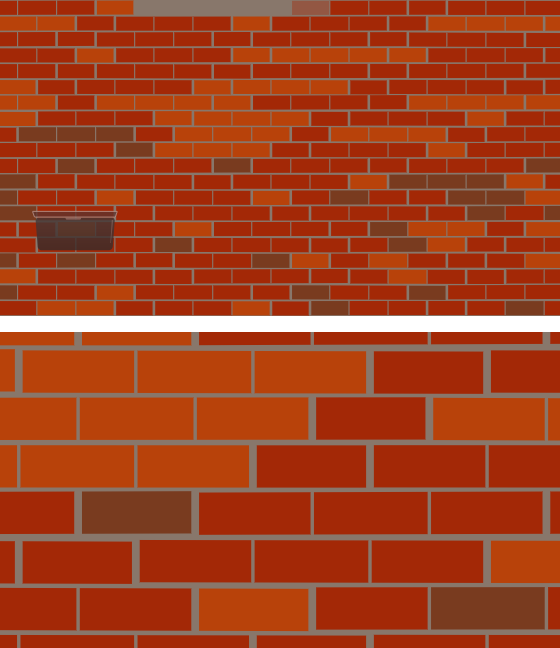
Top, the full canvas; bottom, a detail of the centre.
A Shadertoy shader for this texture:

```glsl
// A flat brick wall in running bond, 20 courses high, with a translucent tray hung low on the left.
// Bricks come from a staggered grid; a hash colours them in runs of three or singly,
// and distance functions cut the uneven joints and the tray.

const vec3 RED = vec3(0.64, 0.157, 0.025);
const vec3 ORANGE = vec3(0.72, 0.26, 0.04);
const vec3 BROWN = vec3(0.475, 0.23, 0.122);
const vec3 MORTAR = vec3(0.535, 0.465, 0.418);

float hash(vec2 p) {
    vec3 q = fract(vec3(p.xyx) * 0.1031);
    q += dot(q, q.yzx + 33.33);
    return fract((q.x + q.y) * q.z);
}

// Coverage of a shape from its signed distance, one pixel soft
float cover(float d) {
    return clamp(0.5 - d * iResolution.y, 0.0, 1.0);
}

// Rounded box whose half width grows with height by the given slope
float taperedBox(vec2 p, vec2 halfSize, float slope, float radius) {
    halfSize.x += slope * p.y;
    vec2 q = abs(p) - halfSize + radius;
    return length(max(q, 0.0)) + min(max(q.x, q.y), 0.0) - radius;
}

vec3 brickColour(float column, float row, float runStart, float slot) {
    // Top course: one orange brick, a missing stretch and a faded brick
    if (row > 18.5) {
        if (column == 2.0) return ORANGE;
        if (column > 2.5 && column < 6.5) return MORTAR;
        return column == 7.0 ? mix(RED, MORTAR, 0.6) : RED;
    }
    // Upper courses share a tint along runs of three; lower ones vary singly
    bool inRun = row > 7.5 && slot < 2.5;
    float h = hash(vec2(inRun ? runStart : column, row) + 17.0);
    float brownShare = row > 13.5 ? 0.0 : row > 7.5 ? 0.23 : 0.15;
    float orangeShare = row > 7.5 ? 0.24 : 0.14;
    if (h < brownShare) return BROWN;
    return h < brownShare + orangeShare ? ORANGE : RED;
}

vec3 wall(vec2 p) {
    const float brickWidth = 0.1235;
    float row = floor(p.y * 20.0);
    float x = (p.x - (mod(row, 2.0) > 0.5 ? 0.0556 : 0.1165)) / brickWidth;
    float column = floor(x);
    vec2 f = vec2(x - column, p.y * 20.0 - row);

    // Every fourth brick stands alone between runs of three
    float shift = floor(4.0 * hash(vec2(row, 5.0)));
    float slot = mod(column + shift, 4.0);
    float runStart = column - slot;

    // Joints are thin inside a run and wide at its ends
    float leftJoint = slot == 1.0 || slot == 2.0 ? 0.0018 : 0.0041;
    float rightJoint = slot < 1.5 ? 0.0018 : 0.0041;
    float sides = min(f.x * brickWidth - leftJoint, (1.0 - f.x) * brickWidth - rightJoint);

    // Each run sits slightly off level
    float lean = hash(vec2(runStart, row) + 41.0) - 0.5;
    f.y += lean * (0.03 + 0.02 * (slot + f.x - 1.5));
    float beds = min(f.y, 1.0 - f.y) / 20.0 - 0.0027;

    vec3 brick = brickColour(column, row, runStart, slot);
    return mix(MORTAR, brick, cover(-min(sides, beds)));
}

vec3 addTray(vec3 colour, vec2 p) {
    // Smoky body with a darker foot
    float body = taperedBox(p - vec2(0.238, 0.260), vec2(0.122, 0.052), 0.077, 0.012);
    vec3 smoke = vec3(0.25, 0.2, 0.195) * mix(0.85, 1.05, smoothstep(0.2, 0.3, p.y));
    colour = mix(colour, smoke, 0.8 * cover(body));

    // Highlight down the right side
    vec2 glint = p - vec2(0.353, 0.268);
    glint.x -= 0.08 * glint.y;
    float streak = taperedBox(glint, vec2(0.0015, 0.036), 0.02, 0.001);
    colour = mix(colour, vec3(0.55, 0.43, 0.4), 0.55 * cover(streak));

    // Rim with a pale edge and a small grip under it
    float rim = taperedBox(p - vec2(0.237, 0.322), vec2(0.131, 0.009), 0.35, 0.003);
    float grip = taperedBox(p - vec2(0.232, 0.308), vec2(0.024, 0.003), 0.5, 0.002);
    colour = mix(colour, vec3(0.36, 0.2, 0.18), 0.75 * cover(rim));
    colour = mix(colour, vec3(0.58, 0.42, 0.39), 0.8 * cover(grip));
    return mix(colour, vec3(0.7, 0.55, 0.51), 0.85 * cover(abs(rim) - 0.0017));
}

void mainImage(out vec4 fragColor, in vec2 fragCoord) {
    vec2 p = fragCoord / iResolution.y;
    fragColor = vec4(addTray(wall(p), p), 1.0);
}
```
